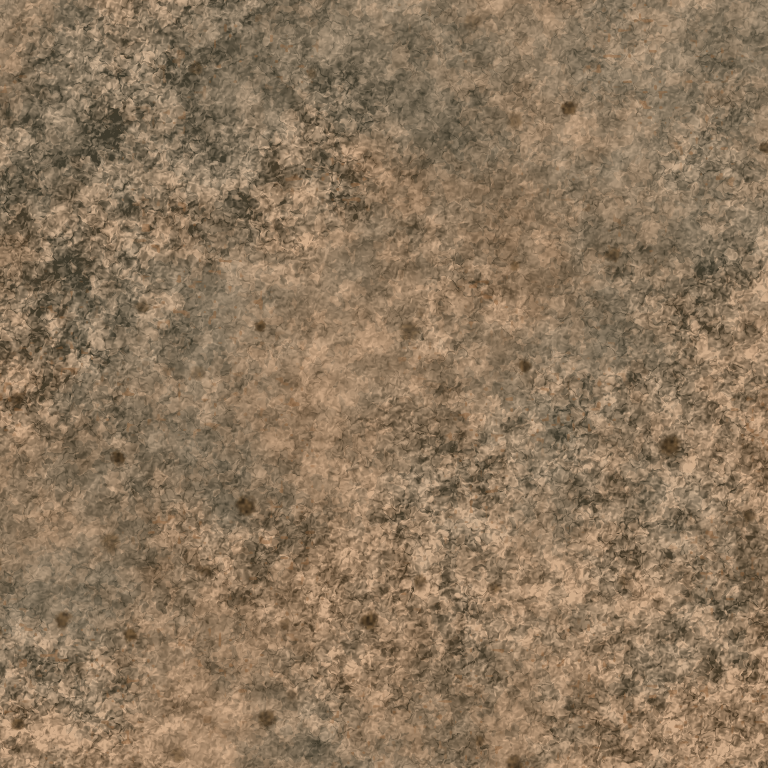
This texture is drawn by a Shadertoy shader. Its source:

```glsl
// Weathered tan rock: grey and peach patches, crusty pale flakes, dark crevices
// and a few brown pits. Layered value noise gives the grain, cellular distances
// the crevices, and a scattered cell grid the pits.

float hash(vec2 p) {
    vec3 q = fract(vec3(p.xyx) * 0.1031);
    q += dot(q, q.yzx + 33.33);
    return fract((q.x + q.y) * q.z);
}

vec2 hash2(vec2 p) {
    return vec2(hash(p), hash(p + 71.7));
}

float noise(vec2 p) {
    vec2 i = floor(p), f = fract(p);
    f = f * f * (3.0 - 2.0 * f);
    return mix(mix(hash(i), hash(i + vec2(1, 0)), f.x),
               mix(hash(i + vec2(0, 1)), hash(i + vec2(1, 1)), f.x), f.y);
}

// Rotated octaves, centred on zero
float fbm(vec2 p, int octaves, float gain) {
    float sum = 0.0, amp = 1.0;
    for (int i = 0; i < octaves; i++) {
        sum += amp * (noise(p) - 0.5);
        p = mat2(1.68, 1.26, -1.26, 1.68) * p + 17.3;
        amp *= gain;
    }
    return sum;
}

// Gap between the two nearest cell points: zero along the crevices
float cellGap(vec2 p) {
    vec2 cell = floor(p);
    float near = 9.0, next = 9.0;
    for (int y = -1; y <= 1; y++)
    for (int x = -1; x <= 1; x++) {
        vec2 c = cell + vec2(x, y);
        float d = length(c + hash2(c) - p);
        next = min(next, max(near, d));
        near = min(near, d);
    }
    return next - near;
}

// Scattered round hollows with ragged rims
float pits(vec2 p) {
    vec2 cell = floor(p * 11.0);
    float depth = 0.0;
    float ragged = 0.004 * fbm(p * 90.0, 3, 0.8);
    for (int y = -1; y <= 1; y++)
    for (int x = -1; x <= 1; x++) {
        vec2 c = cell + vec2(x, y);
        float present = step(0.74, hash(c + 5.3));
        float radius = mix(0.009, 0.018, hash(c + 23.1));
        float d = length((c + hash2(c + 41.0)) / 11.0 - p) + ragged;
        float strength = mix(0.4, 1.0, hash(c + 9.9));
        depth = max(depth, present * strength * (1.0 - smoothstep(0.4 * radius, radius, d)));
    }
    return depth;
}

void mainImage(out vec4 fragColor, in vec2 fragCoord) {
    vec2 uv = fragCoord / iResolution.y;
    vec2 warp = vec2(fbm(uv * 70.0, 3, 0.7), fbm(uv * 70.0 + 60.0, 3, 0.7));
    vec2 p = uv + 0.004 * warp;

    // Broad patches: brightness, warmth and how dusty or crusty the surface is
    float patches = fbm(uv * 3.6 + 8.0, 4, 0.75);
    float warmth = fbm(uv * 4.5 + 31.0, 4, 0.7) + 0.35 * (0.5 - uv.y);
    float crust = smoothstep(-0.28, 0.22, fbm(uv * 3.4 + 52.0, 4, 0.6));
    float roughness = mix(0.62, 1.15, crust);

    // Fine grain, lit from the upper left
    float grain = fbm(p * 40.0, 4, 0.95);
    float relief = grain - fbm((p + vec2(-0.0018, 0.0026)) * 40.0, 4, 0.95);

    // Pale flakes and dark crevices between the lumps
    float flakes = smoothstep(0.02, 0.15, fbm(p * 48.0 + 13.0, 3, 0.85));
    float crevices = 1.0 - smoothstep(0.0, 0.22, cellGap(p * 58.0 + 0.3 * warp));
    crevices *= smoothstep(-0.16, 0.18, fbm(uv * 24.0 + 77.0, 3, 0.8));

    float tone = 0.6 * patches + 0.35 * warmth - 0.05
        + roughness * (1.75 * grain + 0.65 * relief + 0.85 * (flakes - 0.38)
                       - 1.1 * (crevices - 0.14));
    tone = clamp(tone, -2.4, 2.2);

    // Grey brown through tan to pale peach
    vec3 color = vec3(0.548, 0.465, 0.369) + tone * vec3(0.116, 0.098, 0.085);
    color += vec3(0.04, 0.0, -0.02) * clamp(warmth + 0.3 * flakes - 0.1, -0.5, 0.6);

    // Rusty specks
    float rust = smoothstep(0.8, 0.92, noise(uv * 150.0 + 4.0)) * smoothstep(0.5, 0.8, noise(uv * 13.0));
    color = mix(color, vec3(0.56, 0.38, 0.23), 0.45 * rust);

    // Brown pits with speckled floors
    float speckle = noise(uv * 240.0);
    vec3 pitColor = mix(vec3(0.14, 0.1, 0.05), vec3(0.45, 0.34, 0.21), speckle);
    color = mix(color, pitColor, 0.85 * pits(uv));

    fragColor = vec4(color, 1.0);
}
```
